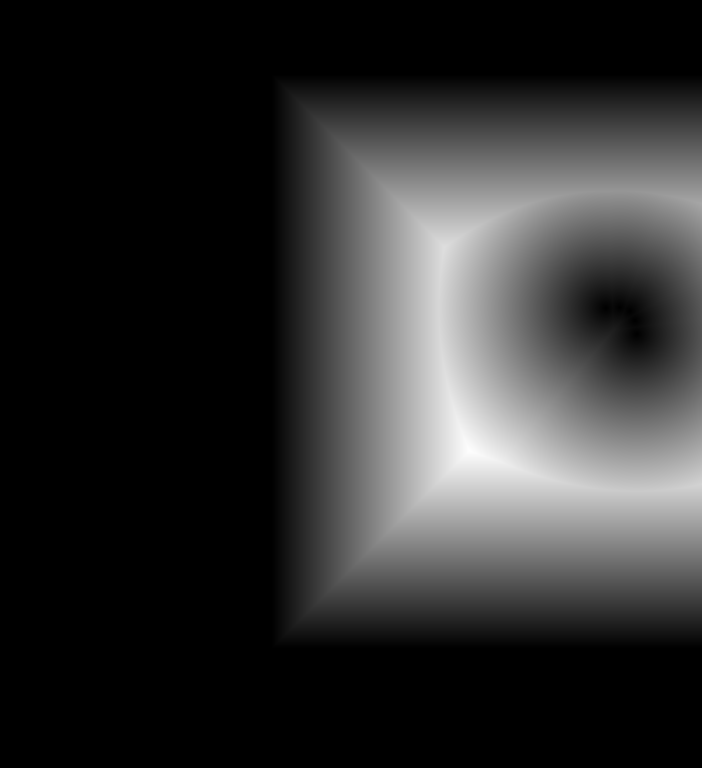
Reproduce this texture map procedurally as a Shadertoy shader.

```glsl
// A grayscale distance map: brightness is the distance to the nearest border
// of a box that runs off the right side, or to a small arc of seed dots in it.
// Taking the minimum of both fields forms the bright creases and the dark well.

#define BOX_LEFT 0.354
#define BOX_BOTTOM 0.156
#define BOX_TOP 0.903
#define ARC_START vec2(0.789, 0.599)
#define ARC_END vec2(0.829, 0.565)
#define ARC_BULGE 0.017
#define SEED_COUNT 5
#define PEAK_DISTANCE 0.258

const float PI = 3.14159;

// Distance inward from the three visible box sides, negative outside
float boxDepth(vec2 p) {
    return min(p.x - BOX_LEFT, min(p.y - BOX_BOTTOM, BOX_TOP - p.y));
}

// Distance to the closest seed on a short bowed diagonal
float seedDistance(vec2 p) {
    vec2 along = ARC_END - ARC_START;
    vec2 normal = normalize(vec2(-along.y, along.x));
    float nearest = 10.0;
    for (int i = 0; i < SEED_COUNT; i++) {
        float t = float(i) / float(SEED_COUNT - 1);
        vec2 seed = ARC_START + along * t + normal * ARC_BULGE * sin(PI * t);
        nearest = min(nearest, distance(p, seed));
    }
    return nearest;
}

void mainImage(out vec4 fragColor, in vec2 fragCoord) {
    // Units of canvas height
    vec2 p = fragCoord / iResolution.y;

    // Nearest feature wins; outside the box stays black
    float field = min(boxDepth(p), seedDistance(p));
    float gray = clamp(field / PEAK_DISTANCE, 0.0, 1.0);
    fragColor = vec4(vec3(gray), 1.0);
}
```
